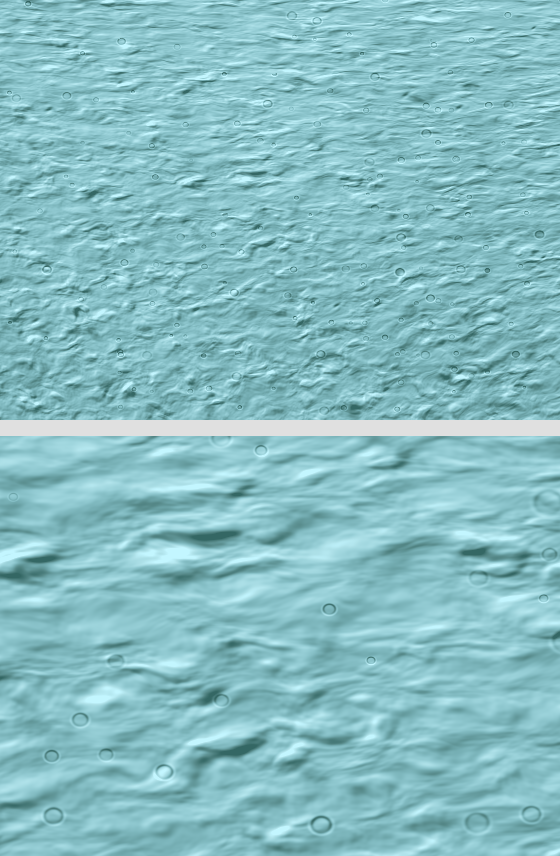
Top: the whole. Bottom: its middle third, enlarged.
A WebGL 2 fragment shader for this texture:

```glsl
#version 300 es
precision highp float;
// Lumpy aqua plaster seen at a slant, lit from above and dotted with small bubble rings and pits.
uniform vec2 u_resolution;
out vec4 fragColor;

const vec3 SHADE_COLOR = vec3(0.34, 0.54, 0.54);
const vec3 LIGHT_COLOR = vec3(0.68, 0.88, 0.91);
const vec3 MID_TINT = vec3(0.0, 0.025, 0.036);

// Integer hash: two values in 0..1 per cell and seed
vec2 hash2(vec2 cell, float seed) {
    uvec2 v = uvec2(ivec2(cell) + ivec2(4096) + ivec2(seed * 131.0, seed * 57.0));
    v = v * 1664525u + 1013904223u;
    v.x += v.y * 1664525u;
    v.y += v.x * 1664525u;
    v ^= v >> 16u;
    v.x += v.y * 1664525u;
    v.y += v.x * 1664525u;
    v ^= v >> 16u;
    return vec2(v & 65535u) / 65535.0;
}

float cornerRamp(vec2 cell, vec2 offset, float seed) {
    return dot(hash2(cell, seed) * 2.0 - 1.0, offset);
}

float gradientNoise(vec2 p, float seed) {
    vec2 i = floor(p), f = fract(p);
    vec2 w = f * f * f * (f * (f * 6.0 - 15.0) + 10.0);
    vec2 r = vec2(1.0, 0.0);
    float low = mix(cornerRamp(i, f, seed), cornerRamp(i + r.xy, f - r.xy, seed), w.x);
    float high = mix(cornerRamp(i + r.yx, f - r.yx, seed), cornerRamp(i + r.xx, f - r.xx, seed), w.x);
    return mix(low, high, w.y);
}

// Flat ground with separate raised lumps
float lumpHeight(vec2 p, float seed) {
    return 0.4 * smoothstep(-0.02, 0.36, gradientNoise(p, seed));
}

// Slopes facing the light are positive
float lumpSlope(vec2 p, float seed) {
    vec2 e = vec2(-0.04, 0.12);
    return (lumpHeight(p - e, seed) - lumpHeight(p + e, seed)) / 0.24;
}

float noiseSlope(vec2 p, float seed) {
    vec2 e = vec2(-0.05, 0.15);
    return (gradientNoise(p - e, seed) - gradientNoise(p + e, seed)) / 0.3;
}

// Lumps get longer and flatter with distance, and tilt upwards nearby
vec2 reliefSpace(vec2 p) {
    float x = p.x - 0.67;
    float tilt = mix(3.8, -0.6, smoothstep(0.2, 1.0, p.y));
    return vec2(x * mix(23.0, 14.0, p.y), p.y * (29.0 + 12.0 * p.y) - x * tilt);
}

float reliefTone(vec2 p) {
    vec2 q = reliefSpace(p);
    q += 0.4 * vec2(gradientNoise(q * 0.8, 1.0), gradientNoise(q * 0.8, 2.0));
    float patches = smoothstep(-0.3, 0.4, gradientNoise(q * 0.45, 3.0));
    float lumps = lumpSlope(q, 4.0) + 0.85 * lumpSlope(q * vec2(1.7, 1.9), 5.0);
    float ripples = 0.35 * noiseSlope(q * 0.5, 6.0) + 0.45 * noiseSlope(q * vec2(0.8, 1.3), 7.0);
    float grit = 0.5 * noiseSlope(q * vec2(3.0, 3.4), 8.0) + 0.3 * noiseSlope(q * vec2(6.5, 6.0), 9.0);
    float hollow = smoothstep(0.15, 0.45, gradientNoise(q * vec2(0.9, 0.75), 10.0));
    float strength = mix(0.22, 0.55, patches);
    return strength * (lumps + 0.8 * grit) + 0.33 * ripples - 0.3 * hollow;
}

// Scattered rings: dark rim, shaded upper side, pale outer lip
float bubbleTone(vec2 p, float size, float share, float seed, float pixel) {
    vec2 cell = floor(p / size);
    vec2 center = (cell + 0.3 + 0.4 * hash2(cell, seed)) * size;
    vec2 pick = hash2(cell, seed + 1.0);
    vec2 look = hash2(cell, seed + 2.0);
    float radius = size * mix(0.07, 0.16, pick.y);
    vec2 d = (p - center) * vec2(1.0, 1.2);
    float r = length(d);
    float up = d.y / max(r, 0.0001);
    float width = max(radius * 0.2, pixel * 0.6);
    float rim = exp(-pow((r - radius) / width, 2.0));
    float lip = exp(-pow((r - radius - 1.8 * width) / width, 2.0));
    float inside = 1.0 - smoothstep(radius - pixel, radius + pixel, r);
    float tone = rim * (-0.5 - 0.35 * up) + lip * (0.25 - 0.2 * up);
    tone += inside * mix(0.08, -0.25, step(0.85, look.y));
    return tone * mix(0.4, 1.1, look.x) * step(pick.x, share);
}

// Sparse slanted holes with a bright lower edge
float pitTone(vec2 p, float size, float share, float seed) {
    vec2 cell = floor(p / size);
    vec2 pick = hash2(cell, seed + 1.0);
    vec2 d = p - (cell + 0.25 + 0.5 * hash2(cell, seed)) * size;
    d.y -= 0.45 * d.x;
    float radius = size * mix(0.025, 0.055, pick.y);
    vec2 e = d * vec2(0.8, 1.5) / radius;
    float hole = exp(-dot(e, e));
    e.y += 1.5;
    return (0.5 * exp(-dot(e, e)) - hole) * step(pick.x, share);
}

void main() {
    vec2 p = gl_FragCoord.xy / u_resolution.y;
    float pixel = 1.0 / u_resolution.y;

    // Broad light: brighter far away, dimmer towards the sides
    float tone = 0.48 + 0.22 * p.y - 0.12 * abs(p.x - 0.6);
    tone += 0.12 * gradientNoise(p * 2.5, 11.0) + reliefTone(p);

    // Bubbles gather around the middle
    float crowd = 1.0 - smoothstep(0.15, 0.7, length((p - vec2(0.72, 0.42)) * vec2(0.8, 1.1)));
    tone += bubbleTone(p, 0.066, 0.07 + 0.25 * crowd, 20.0, pixel);
    tone += bubbleTone(p + 0.37, 0.042, 0.05 + 0.15 * crowd, 30.0, pixel);
    tone += pitTone(p, 0.17, 0.3, 40.0);

    float body = clamp(tone, 0.0, 1.0);
    vec3 color = mix(SHADE_COLOR, LIGHT_COLOR, clamp(tone, -0.4, 1.25));
    fragColor = vec4(color + MID_TINT * 4.0 * body * (1.0 - body), 1.0);
}
```
